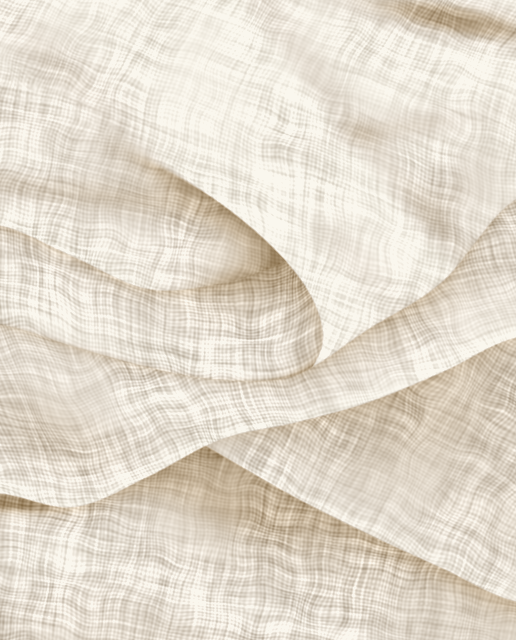
Write a Shadertoy shader that draws this texture.

```glsl
const float THREADS = 165.0;      // threads per canvas height
const float WEAVE_DEPTH = 0.07;
const float SLUB_DEPTH = 0.17;
const float SHADE_DEPTH = 1.4;    // strength of the fold shading
const float EDGE_SOFTNESS = 0.0022;
const float TAU = 6.28318;
const vec3 BRIGHTEST = vec3(0.98, 0.97, 0.935);

// Fold profiles, evenly spaced along each fold
const float ROLL[8] = float[8](.492, .458, .426, .406, .414, .486, .560, .688);
const float CREASE[8] = float[8](.648, .599, .549, .557, .596, .65, .70, .70);
const float DRAPE[8] = float[8](.229, .208, .255, .314, .340, .372, .419, .473);
const float UNDER[8] = float[8](.48, .42, .355, .289, .223, .165, .112, .060);
const float LIP[8] = float[8](.013, .124, .234, .346, .430, .486, .505, .475);

float hash(vec2 p) {
    return fract(sin(dot(p, vec2(127.1, 311.7))) * 43758.5453);
}

float noise(vec2 p) {
    vec2 i = floor(p), f = fract(p);
    f = f * f * (3.0 - 2.0 * f);
    return mix(mix(hash(i), hash(i + vec2(1, 0)), f.x),
               mix(hash(i + vec2(0, 1)), hash(i + vec2(1, 1)), f.x), f.y);
}

mat2 turn(float a) {
    return mat2(cos(a), sin(a), -sin(a), cos(a));
}

// Catmull-Rom curve through a fold profile
float spline(float t, float h[8]) {
    float s = clamp(t, 0.0, 1.0) * 7.0;
    int i = min(int(s), 6);
    float f = s - float(i);
    float a = h[max(i - 1, 0)], b = h[i], c = h[i + 1], d = h[min(i + 2, 7)];
    return b + 0.5 * f * (c - a + f * (2.0 * a - 5.0 * b + 4.0 * c - d
        + f * (3.0 * (b - c) + d - a)));
}

// Approximate signed distance across a fold
float foldDistance(float t, float v, float span, float h[8]) {
    float s = clamp(t, 0.01, 0.99);
    float slope = (spline(s + 0.01, h) - spline(s - 0.01, h)) / (0.02 * span);
    return (v - spline(t, h)) / sqrt(1.0 + slope * slope);
}

float cover(float d, float softness) {
    return smoothstep(-softness, softness, d);
}

// Exponential shade fading away from a fold
float fade(float d, float width) {
    return exp(-max(d, 0.0) / width);
}

float blob(vec2 p, vec2 center, vec2 radius, float angle) {
    vec2 q = turn(-angle) * (p - center) / radius;
    return exp(-dot(q, q));
}

// Crossed threads with short slubs, loose patches and fibre grain
float weave(vec2 q) {
    vec2 c = q * THREADS + 2.5 * vec2(noise(q * 23.0), noise(q * 23.0 + 37.0));
    float openness = mix(0.3, 1.15, noise(q * 13.0 + 5.0));
    float grid = 0.5 * (cos(TAU * c.x) + cos(TAU * c.y));
    float slub = noise(c * vec2(1.1, 0.13)) + noise(c * vec2(0.10, 1.1) + 71.0) - 1.0;
    float grain = noise(c * 1.7 + 13.0) - 0.5;
    float cloud = noise(q * vec2(8.0, 28.0)) + noise(q * vec2(24.0, 9.0) + 9.0) - 1.0;
    return openness * (WEAVE_DEPTH * grid + SLUB_DEPTH * slub + 0.07 * grain) + 0.035 * cloud;
}

vec3 linen(float t) {
    vec3 c = mix(vec3(.63, .54, .41), vec3(.78, .71, .61), clamp((t - .57) / .15, 0., 1.));
    c = mix(c, vec3(.84, .795, .73), clamp((t - .72) / .08, 0., 1.));
    c = mix(c, vec3(.90, .87, .825), clamp((t - .80) / .07, 0., 1.));
    return mix(c, vec3(.965, .95, .91), clamp((t - .87) / .08, 0., 1.));
}

void mainImage(out vec4 fragColor, in vec2 fragCoord) {
    vec2 p = fragCoord / iResolution.y;
    float width = iResolution.x / iResolution.y;
    float u = p.x / width;
    float lipT = (0.896 - p.y) / 0.501;
    float roll = foldDistance(u, p.y, width, ROLL);
    float crease = foldDistance(u, p.y, width, CREASE);
    float drape = foldDistance(u, p.y, width, DRAPE);
    float under = foldDistance(u, p.y, width, UNDER);
    float lip = foldDistance(lipT, p.x - min(lipT, 0.0) * 0.8, 0.501, LIP);

    // Bottom sheet: x holds the fold shade, y the thread relief
    float shade = -0.03 - 0.13 * fade(-under, 0.028) - 0.10 * fade(-drape, 0.03)
        - 0.20 * blob(p, vec2(0.0, 0.215), vec2(0.085, 0.012), -0.05)
        - 0.08 * blob(p, vec2(0.36, 0.21), vec2(0.17, 0.05), -0.4)
        + 0.05 * blob(p, vec2(0.10, 0.15), vec2(0.14, 0.06), 0.3)
        + 0.03 * blob(p, vec2(0.40, 0.04), vec2(0.25, 0.04), -0.3);
    vec2 cloth = vec2(shade, weave(turn(0.18) * p));

    // Right under-sheet
    shade = -0.04 - 0.08 * fade(-drape, 0.03) + 0.07 * fade(under, 0.04)
        - 0.04 * fade(under, 0.004)
        - 0.04 * blob(p, vec2(0.68, 0.34), vec2(0.16, 0.07), 0.3);
    cloth = mix(cloth, vec2(shade, weave(turn(0.5) * p + 3.0)), cover(under, EDGE_SOFTNESS));

    // Diagonal drape
    shade = -0.01 - 0.09 * fade(-roll, 0.014) + 0.055 * fade(drape, 0.025)
        - 0.06 * blob(p, vec2(0.09, 0.32), vec2(0.14, 0.06), -0.4)
        + 0.03 * blob(p, vec2(0.26, 0.38), vec2(0.10, 0.03), 0.2)
        - 0.05 * blob(p, vec2(0.64, 0.50), vec2(0.20, 0.04), 0.6);
    vec2 layer = vec2(shade, weave(vec2(p.x + 0.4 * p.y, 0.6 * drape + 0.4 * p.y)));
    cloth = mix(cloth, layer, cover(drape, EDGE_SOFTNESS));

    // Hollow above the crease, then the rounded roll below it
    float inner = smoothstep(0.20, 0.38, p.x);
    float back = -0.01 - 0.19 * fade(-lip, 0.035) * smoothstep(0.10, 0.30, p.x)
        + 0.05 * fade(crease, 0.03) * (1.0 - inner) - 0.14 * fade(crease, 0.025) * inner
        - 0.07 * blob(p, vec2(0.12, 0.70), vec2(0.22, 0.025), -0.15)
        + 0.03 * blob(p, vec2(0.03, 0.75), vec2(0.10, 0.03), -0.4);
    float tube = 0.0 - 0.12 * fade(-crease, 0.02) - 0.12 * fade(-lip, 0.045)
        - 0.05 * blob(p, vec2(0.38, 0.53), vec2(0.10, 0.05), 0.3)
        + 0.04 * fade(roll, 0.035) - 0.12 * fade(roll, 0.006);
    float above = cover(crease, EDGE_SOFTNESS);
    float threads = mix(weave(vec2(p.x, roll)), weave(turn(0.2) * p + 7.0), above);
    vec2 hollow = vec2(mix(tube, back, above), threads);

    // Top sheet with its diagonal ridge and valleys
    float y = 1.0 - p.y;
    float ridge = 0.8 * (p.x - 0.352 - 0.68 * y - 0.30 * y * y);
    shade = 0.03 + 0.03 * exp(-ridge * ridge / 0.0006) + 0.02 * fade(lip, 0.04)
        - 0.05 * exp(-pow((ridge - 0.045) / 0.03, 2.0))
        - 0.20 * blob(p, vec2(0.71, 0.97), vec2(0.15, 0.026), -0.2)
        - 0.07 * blob(p, vec2(0.62, 0.80), vec2(0.14, 0.025), 0.15)
        - 0.06 * blob(p, vec2(0.71, 0.70), vec2(0.09, 0.06), 0.7)
        - 0.07 * blob(p, vec2(0.10, 0.88), vec2(0.16, 0.05), -0.7)
        - 0.05 * blob(p, vec2(0.56, 0.59), vec2(0.09, 0.03), -0.8)
        - 0.04 * fade(roll, 0.006);
    layer = vec2(shade, 0.8 * weave(turn(0.35) * p + vec2(0.03 * sin(9.0 * p.y), 5.0)));
    float lipSoftness = mix(0.07, EDGE_SOFTNESS, smoothstep(0.0, 0.4, lipT));
    layer = mix(hollow, layer, cover(lip, lipSoftness));
    cloth = mix(cloth, layer, cover(roll, EDGE_SOFTNESS));

    vec3 color = linen(0.895 + SHADE_DEPTH * cloth.x) + cloth.y * vec3(0.92, 1.0, 1.1);
    fragColor = vec4(clamp(color, vec3(0.0), BRIGHTEST), 1.0);
}
```
